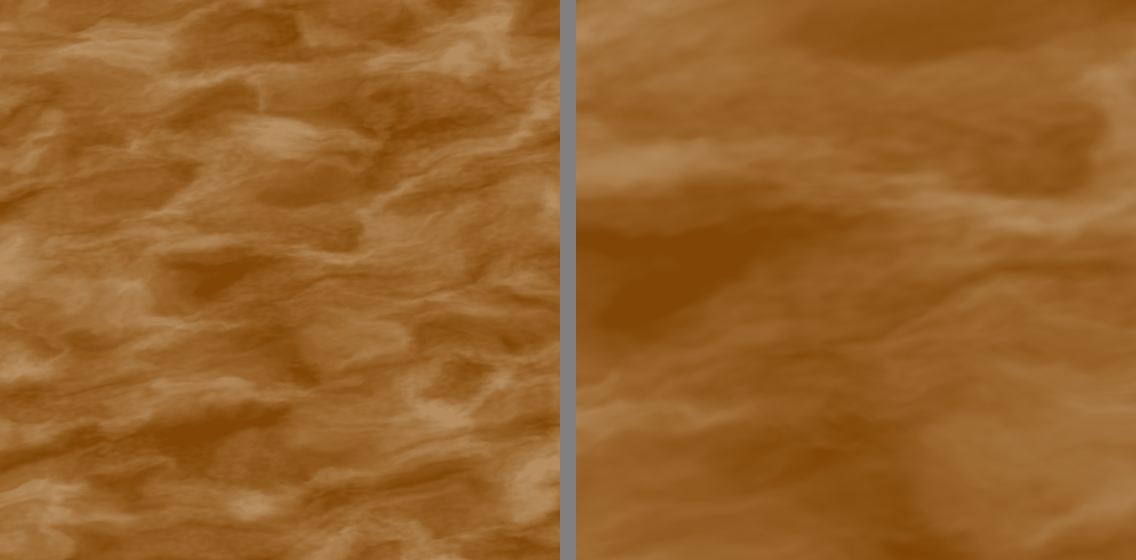
Left, the full canvas; right, a detail of the centre.
Give the GLSL for this texture, as a three.js fragment shader.

```glsl
// Weathered ochre stone: dark amber patches parted by pale, branching veins.
// Layers of gradient noise, stretched along a slightly tilted grain and
// bent by a domain warp, are summed to one tone that picks the colour.

varying vec2 vUv;

const vec3 DARK_AMBER = vec3(0.505, 0.275, 0.025);
const vec3 OCHRE = vec3(0.608, 0.403, 0.182);
const vec3 PALE_SAND = vec3(0.705, 0.550, 0.370);

const float GRAIN_TILT = 0.14;      // radians, rising to the right
const float GRAIN_STRETCH = 2.1;    // length of features over their height
const float PATCH_SCALE = 4.6;
const float VEIN_SCALE = 3.3;
const float VEIN_WIDTH = 0.20;
const float WARP_SCALE = 3.2;
const float WARP_AMOUNT = 0.11;
const vec2 STREAK_SCALE = vec2(3.0, 15.0);
const float SPECK_SCALE = 62.0;

const float PATCH_CONTRAST = 0.66;
const float VEIN_CONTRAST = 0.30;
const float STREAK_CONTRAST = 0.26;
const float SPECK_CONTRAST = 0.12;
const float MEAN_TONE = 0.49;

const int OCTAVES = 5;
const float TAU = 6.2831853;

vec2 gradientAt(vec2 cell) {
  vec3 h = fract(vec3(cell.xyx) * vec3(0.1031, 0.1030, 0.0973));
  h += dot(h, h.yzx + 33.33);
  float angle = TAU * fract((h.x + h.y) * h.z);
  return vec2(cos(angle), sin(angle));
}

// Gradient noise, about -0.7 to 0.7
float gradientNoise(vec2 p) {
  vec2 cell = floor(p);
  vec2 f = fract(p);
  vec2 w = f * f * f * (f * (f * 6.0 - 15.0) + 10.0);
  vec2 e = vec2(1.0, 0.0);
  float a = dot(gradientAt(cell), f);
  float b = dot(gradientAt(cell + e.xy), f - e.xy);
  float c = dot(gradientAt(cell + e.yx), f - e.yx);
  float d = dot(gradientAt(cell + e.xx), f - e.xx);
  return mix(mix(a, b, w.x), mix(c, d, w.x), w.y);
}

float fbm(vec2 p) {
  mat2 turn = mat2(0.96, 0.28, -0.28, 0.96);
  float sum = 0.0;
  float amplitude = 1.0;
  for (int i = 0; i < OCTAVES; i++) {
    sum += amplitude * gradientNoise(p);
    p = turn * p * 2.03 + vec2(17.3, 9.1);
    amplitude *= 0.48;
  }
  return sum;
}

// Pale ridges where the noise crosses zero
float veins(vec2 p) {
  float n = gradientNoise(p) + 0.22 * fbm(p * 3.1 + 40.0);
  return 1.0 - smoothstep(0.0, VEIN_WIDTH, abs(n));
}

void main() {
  // Grain space: tilted, then stretched along the grain
  float c = cos(GRAIN_TILT);
  float s = sin(GRAIN_TILT);
  vec2 grain = mat2(c, -s, s, c) * vUv * vec2(1.0, 1.0);
  grain = grain * vec2(1.0, GRAIN_STRETCH) + 5.0;

  // Domain warp
  vec2 bend = vec2(fbm(grain * WARP_SCALE + 11.0),
                   fbm(grain * WARP_SCALE + 73.0));
  vec2 warped = grain + WARP_AMOUNT * bend;

  // Broad patches, veins, fine brushed streaks and specks
  float patches = fbm(warped * PATCH_SCALE);
  float vein = veins(warped * VEIN_SCALE + 29.0);
  float streaks = gradientNoise(warped * STREAK_SCALE + 51.0)
                + 0.5 * gradientNoise(warped * STREAK_SCALE * 2.3 + 87.0);
  float roughness = smoothstep(-0.3, 0.5, gradientNoise(grain * 4.0 + 61.0));
  float specks = gradientNoise(grain * SPECK_SCALE) * (0.4 + roughness);

  float tone = MEAN_TONE
             + PATCH_CONTRAST * patches
             + VEIN_CONTRAST * (vein - 0.4)
             + STREAK_CONTRAST * streaks
             + SPECK_CONTRAST * specks;
  tone = clamp(tone, 0.0, 1.0);

  // Colour ramp
  vec3 colour = mix(DARK_AMBER, OCHRE, min(tone * 2.0, 1.0));
  colour = mix(colour, PALE_SAND, max(tone * 2.0 - 1.0, 0.0));
  gl_FragColor = vec4(colour, 1.0);
}
```
